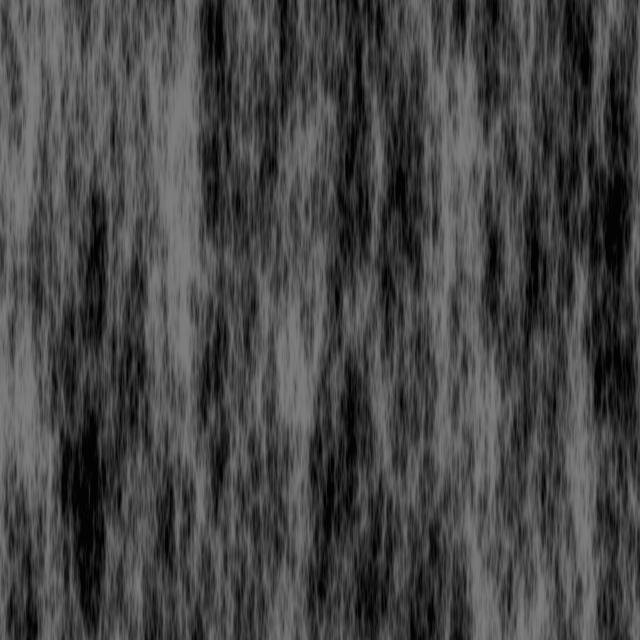
Reproduce this texture procedurally as a WebGL 2 fragment shader.

```glsl
#version 300 es
precision highp float;

uniform vec2 u_resolution;
out vec4 fragColor;

// Fibre layout
const int OCTAVES = 7;
const float BASE_COLUMNS = 7.0;   // widest streaks across the canvas
const float STRETCH = 8.0;        // length of a streak relative to its width
const float LACUNARITY = 1.85;
const float PERSISTENCE = 0.86;

// Statistics of the cell distance, used to centre each octave
const float CELL_MEAN = 0.43;
const float CELL_DEVIATION = 0.18;

// Tone
const float MID_GREY = 0.288;
const float CONTRAST = 0.13;
const float GREY_CEILING = 0.49;
const float GREY_FLOOR = 0.01;
const float CEILING_SOFTNESS = 0.16;

vec2 hash(vec3 p) {
    p = fract(p * vec3(0.1031, 0.1030, 0.0973));
    p += dot(p, p.yxz + 33.33);
    return fract((p.xx + p.yz) * p.zy);
}

// Distance to the nearest point; every column of cells slides by its own offset
float cellDistance(vec2 p, float seed) {
    float column = floor(p.x);
    float nearest = 4.0;
    for (int i = -1; i <= 1; i++) {
        float x = column + float(i);
        float y = p.y + hash(vec3(x, 7.0, seed + 50.0)).x;
        float row = floor(y);
        for (int j = -1; j <= 1; j++) {
            vec2 cell = vec2(x, row + float(j));
            vec2 offset = cell + hash(vec3(cell, seed)) - vec2(p.x, y);
            nearest = min(nearest, dot(offset, offset));
        }
    }
    return sqrt(nearest);
}

// Layered stretched cells, normalised to zero mean and unit deviation
float fibres(vec2 uv) {
    float total = 0.0;
    float power = 0.0;
    float weight = 1.0;
    float columns = BASE_COLUMNS;
    for (int i = 0; i < OCTAVES; i++) {
        float seed = 11.0 + 17.0 * float(i);
        vec2 p = uv * columns * vec2(1.0, 1.0 / STRETCH) + seed;
        float value = (cellDistance(p, seed) - CELL_MEAN) / CELL_DEVIATION;
        // Fade layers finer than a pixel
        float visible = 1.0 - smoothstep(0.6, 1.2, columns / u_resolution.y);
        total += weight * visible * value;
        power += weight * weight;
        weight *= PERSISTENCE;
        columns *= LACUNARITY;
    }
    return total / sqrt(power);
}

float softMin(float a, float b, float k) {
    float h = max(k - abs(a - b), 0.0) / k;
    return min(a, b) - 0.25 * h * h * k;
}

void main() {
    vec2 uv = gl_FragCoord.xy / u_resolution.y;
    float grey = MID_GREY + CONTRAST * fibres(uv);
    grey = max(softMin(grey, GREY_CEILING, CEILING_SOFTNESS), GREY_FLOOR);
    fragColor = vec4(vec3(grey), 1.0);
}
```
